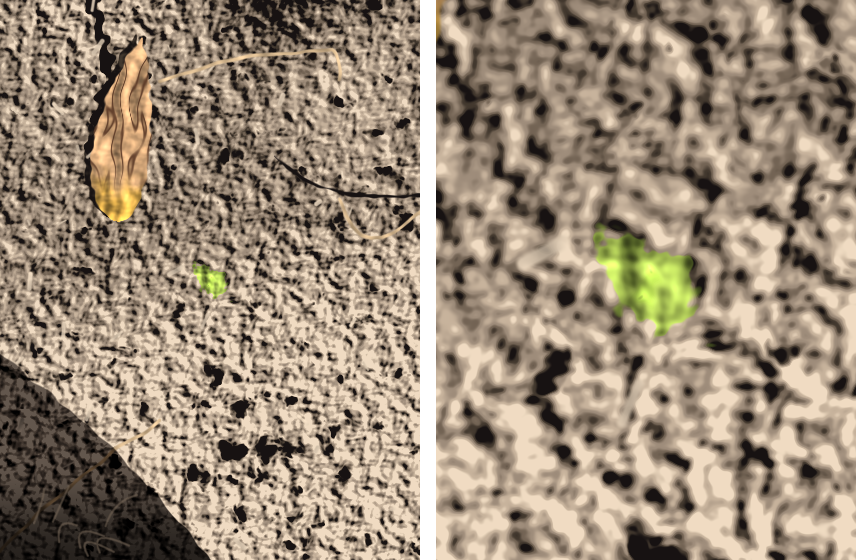
Left: the whole. Right: its middle third, enlarged.
Give the GLSL for this texture, as a Shadertoy shader.

```glsl
const vec3 PIT_BLACK = vec3(0.09, 0.07, 0.07);
const vec3 DARK_SOIL = vec3(0.26, 0.22, 0.18);
const vec3 DAMP_SOIL = vec3(0.45, 0.39, 0.33);
const vec3 MID_SOIL = vec3(0.62, 0.55, 0.48);
const vec3 DRY_SOIL = vec3(0.78, 0.70, 0.61);
const vec3 SUNLIT = vec3(0.94, 0.86, 0.76);
const vec3 STRAW = vec3(0.84, 0.72, 0.56);
const vec3 LEAF_TAN = vec3(0.84, 0.66, 0.48);
const vec3 LEAF_GOLD = vec3(0.94, 0.73, 0.32);
const vec3 LEAF_VEIN = vec3(0.34, 0.21, 0.14);
const vec3 SPROUT = vec3(0.62, 0.74, 0.28);
const vec3 SHADE = vec3(0.44, 0.46, 0.52);
const vec2 TO_SUN = vec2(0.0095, 0.0065);
const float SOFT = 0.0025;
const float GRAIN = 27.0;
const float CHIP_FREQ = 10.0;

float hash(vec2 p) {
    vec3 q = fract(p.xyx * vec3(0.1031, 0.1030, 0.0973));
    q += dot(q, q.yzx + 33.33);
    return fract((q.x + q.y) * q.z);
}
float corner(vec2 cell, vec2 offset) {
    float a = 6.2832 * hash(cell);
    return dot(vec2(cos(a), sin(a)), offset);
}
// Gradient noise
float noise(vec2 p) {
    vec2 i = floor(p), f = p - i, e = vec2(1, 0);
    vec2 u = f * f * f * (f * (f * 6.0 - 15.0) + 10.0);
    return mix(mix(corner(i, f), corner(i + e.xy, f - e.xy), u.x),
               mix(corner(i + e.yx, f - e.yx), corner(i + e.xx, f - e.xx), u.x), u.y);
}
float soilHeight(vec2 p) {
    p += 0.01 * vec2(noise(p * 18.0), noise(p * 18.0 + 40.0));
    return 0.5 * noise(p * GRAIN) + 0.3 * noise(p * GRAIN * 2.1 + 7.0) + 0.2 * noise(p * GRAIN * 4.0);
}
float cover(float d) { return 1.0 - smoothstep(-SOFT, SOFT, d); }
float spot(vec2 p, float x, float y, float r) {
    p -= vec2(x, y);
    return exp(-dot(p, p) / (r * r));
}
// Tone from 0 (pit) to 1 (sunlit)
vec3 soilColor(float t) {
    vec3 c = mix(PIT_BLACK, DARK_SOIL, smoothstep(0.04, 0.17, t));
    c = mix(c, DAMP_SOIL, smoothstep(0.17, 0.29, t));
    c = mix(c, MID_SOIL, smoothstep(0.29, 0.47, t));
    c = mix(c, DRY_SOIL, smoothstep(0.47, 0.71, t));
    return mix(c, SUNLIT, smoothstep(0.71, 0.92, t));
}
// Distance to a quadratic curve
float strand(vec2 p, vec2 a, vec2 b, vec2 c) {
    float d = 9.0;
    vec2 last = a;
    for (int i = 1; i <= 8; i++) {
        float t = float(i) / 8.0;
        vec2 next = mix(mix(a, b, t), mix(b, c, t), t), s = next - last;
        d = min(d, length(p - last - s * clamp(dot(p - last, s) / dot(s, s), 0.0, 1.0)));
        last = next;
    }
    return d;
}
// Across the leaf, along it, distance to its edge
vec3 leafSpace(vec2 p) {
    vec2 axis = vec2(0.055, 0.437), q = p - vec2(0.283, 0.805);
    float along = dot(q, axis) / dot(axis, axis), s = clamp(along, 0.0, 1.0);
    float across = dot(q, vec2(axis.y, -axis.x)) / length(axis);
    float width = (across < 0.0 ? 0.21 : 0.13) * sqrt(s) * pow(1.0 - s, 0.9);
    return vec3(across, along, abs(across) - width + 0.44 * abs(along - s) + 0.01 * noise(p * 38.0));
}
// Scattered pale splinters
float chips(vec2 p, float density) {
    float d = 9.0;
    for (int k = 0; k < 9; k++) {
        vec2 id = floor(p * CHIP_FREQ) + vec2(k % 3 - 1, k / 3 - 1);
        if (hash(id + 3.1) > density) continue;
        vec2 q = p - (id + vec2(hash(id + 11.0), hash(id + 23.0))) / CHIP_FREQ;
        float a = 0.3 + 2.2 * hash(id + 37.0), len = mix(0.004, 0.018, hash(id + 51.0));
        vec2 dir = vec2(cos(a), sin(a));
        d = min(d, length(q - dir * clamp(dot(q, dir), -len, len)) - mix(0.0015, 0.006, hash(id + 67.0)));
    }
    return d;
}
void mainImage(out vec4 fragColor, in vec2 fragCoord) {
    vec2 p = fragCoord / iResolution.x;
    float broad = noise(p * 5.0), rough = noise(p * 34.0);
    float dry = 1.0 - smoothstep(-0.20, 0.22, p.y - 0.50 - 0.25 * p.x + 0.12 * broad);
    float litter = spot(p, 0.22, 1.32, 0.20);
    // Lit crumbs
    float height = soilHeight(p), relief = height - soilHeight(p + TO_SUN);
    float tone = mix(0.41, 0.71, dry) + 0.18 * broad + 0.25 * height + relief * mix(1.35, 2.1, max(dry, litter));
    tone += 0.25 * spot(p, 0.83, 1.10, 0.14) + 0.18 * litter - 0.35 * spot(p, 0.66, 1.36, 0.15);
    // Clustered pits, crack and leaf shadow
    float cluster = spot(p, 0.57, 0.22, 0.17) + spot(p, 0.92, 0.9, 0.12) + spot(p, 0.55, 1.0, 0.12);
    float pit = noise(p * vec2(13, 17) + 5.0) + 0.4 * rough + 0.8 * height - 0.54 + 0.08 * dry + 0.36 * cluster;
    tone = mix(tone, 0.03, smoothstep(-0.06, 0.14, pit));
    float crack = strand(p, vec2(0.20, 1.36), vec2(0.30, 1.20), vec2(0.215, 0.96));
    tone = mix(tone, 0.02, cover(crack - 0.013 - 0.03 * rough));
    tone *= 1.0 - 0.85 * cover(leafSpace(p + vec2(0.014, -0.008)).z);
    vec3 color = soilColor(tone);
    // Splinters, twig and straw
    color = mix(color, SUNLIT * (0.95 + 0.3 * rough), 0.85 * cover(chips(p, 0.25 + 0.6 * litter)));
    vec2 w = p + 0.008 * vec2(noise(p * 16.0), noise(p * 16.0 + 9.0));
    float twig = strand(w, vec2(0.656, 0.963), vec2(0.76, 0.84), vec2(1.02, 0.87));
    color = mix(color, PIT_BLACK, cover(twig - 0.003 - 0.006 * rough));
    float straw = strand(w, vec2(0.382, 1.139), vec2(0.55, 1.21), vec2(0.79, 1.213));
    straw = min(straw, strand(w, vec2(0.79, 1.213), vec2(0.812, 1.20), vec2(0.805, 1.145)));
    straw = min(straw, strand(w, vec2(0.807, 0.86), vec2(0.86, 0.68), vec2(1.01, 0.84)));
    straw = min(straw, strand(w, vec2(0, 0.02), vec2(0.17, 0.20), vec2(0.38, 0.33)));
    color = mix(color, STRAW * (1.0 + 0.5 * rough), cover(straw - 0.004));
    // Curled dry leaf
    vec3 leaf = leafSpace(p);
    float fold = noise(vec2(leaf.x * 42.0 + 1.2 * noise(p * 11.0), leaf.y * 4.0));
    vec3 blade = mix(LEAF_GOLD, LEAF_TAN, smoothstep(0.08, 0.28, leaf.y + 0.1 * rough));
    blade *= 0.95 + 0.6 * fold + 0.3 * rough + 0.5 * relief;
    float vein = (1.0 - smoothstep(0.0, 0.13, abs(fold + 0.08))) * smoothstep(0.12, 0.35, leaf.y);
    color = mix(color, mix(blade, LEAF_VEIN, 0.85 * vein), cover(leaf.z));
    // Green sprout
    vec2 s = p - vec2(0.50, 0.662);
    float sprout = length(vec2(s.x + 0.35 * s.y, s.y * 0.75)) - 0.029 + 0.06 * height;
    color = mix(color, SPROUT * (1.05 + 1.8 * relief), 0.85 * cover(sprout));
    // Cast shade with faint grass
    float edge = (p.y - 0.49 + 0.70 * p.x + 0.55 * p.x * p.x) / 1.35 + 0.01 * noise(p * 20.0), grass = 9.0;
    for (int i = 0; i < 7; i++) {
        vec2 r = vec2(hash(vec2(i, 2)), hash(vec2(i, 8))), root = r * vec2(0.34, 0.11);
        grass = min(grass, strand(p, root, root + vec2(0.08 * r.y - 0.04, 0.06), root + 0.1 * r));
    }
    vec3 shaded = color * color * SHADE * mix(0.4, 1.0, smoothstep(0.0, 0.25, p.y));
    shaded = mix(shaded, DAMP_SOIL, 0.6 * cover(grass - 0.0025));
    fragColor = vec4(clamp(mix(color, shaded, cover(edge)), 0.0, 1.0), 1.0);
}
```
